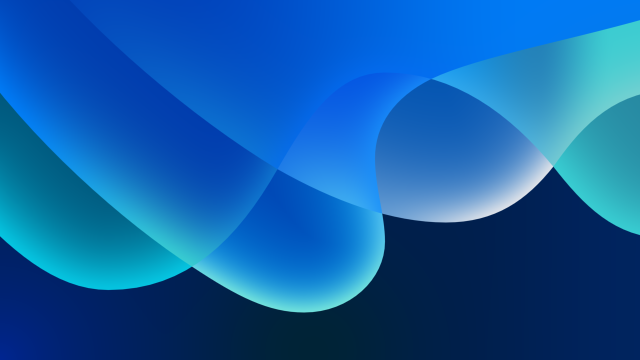
This background is drawn by a Shadertoy shader. Its source:

```glsl
// Three translucent wavy sheets overlap on a night blue ground.
// Each sheet is bounded by a chain of cubic curves; its signed distance gives
// the smooth mask and the rim glows that colour each zone of overlap.

const vec2 GRID = vec2(768.0, 432.0);   // design units across the canvas
const int STEPS = 16;                   // chords per cubic curve
const float FALLOFF = 1.3;              // shape of the rim glow

const vec3 NIGHT = vec3(0.00, 0.12, 0.30);
const vec3 INDIGO = vec3(0.00, 0.15, 0.60);
const vec3 DEEP_GREEN = vec3(0.00, 0.14, 0.20);
const vec3 DARK_TEAL = vec3(0.00, 0.33, 0.48);
const vec3 SEA = vec3(0.15, 0.53, 0.63);
const vec3 CYAN = vec3(0.02, 0.77, 0.88);
const vec3 TURQUOISE = vec3(0.22, 0.80, 0.82);
const vec3 COBALT = vec3(0.00, 0.23, 0.68);
const vec3 AZURE = vec3(0.00, 0.48, 0.96);
const vec3 SKY = vec3(0.06, 0.48, 0.83);
const vec3 ICE = vec3(0.28, 0.72, 0.94);
const vec3 MINT = vec3(0.44, 0.88, 0.86);
const vec3 PEARL = vec3(0.86, 0.88, 0.91);

// Control points of the lower boundary of each sheet
const vec2 WAVE[16] = vec2[16](
    vec2(-40, 189), vec2(10, 135), vec2(65, 84), vec2(130, 84),
    vec2(225, 84), vec2(285, 145), vec2(333, 229), vec2(371, 295),
    vec2(405, 345), vec2(462, 345), vec2(545, 345), vec2(612, 295),
    vec2(664, 232), vec2(700, 186), vec2(738, 146), vec2(800, 146));
const vec2 FOLD[19] = vec2[19](
    vec2(-40, 374), vec2(35, 264), vec2(150, 164), vec2(232, 111),
    vec2(285, 76), vec2(322, 57), vec2(365, 57), vec2(420, 57),
    vec2(462, 97), vec2(462, 142), vec2(462, 174), vec2(450, 207),
    vec2(450, 242), vec2(450, 282), vec2(473, 315), vec2(517, 337),
    vec2(575, 365), vec2(690, 384), vec2(800, 417));
const vec2 SWEEP[13] = vec2[13](
    vec2(40, 482), vec2(110, 394), vec2(230, 291), vec2(333, 229),
    vec2(400, 191), vec2(470, 165), vec2(535, 165), vec2(595, 165),
    vec2(632, 192), vec2(664, 232), vec2(692, 272), vec2(730, 320),
    vec2(800, 324));

// Updates field = (squared distance, side); side flips at each curve below p
void addCubic(vec2 p, vec2 a, vec2 b, vec2 c, vec2 d, inout vec2 field) {
    vec2 from = a;
    for (int i = 1; i <= STEPS; i++) {
        float t = float(i) / float(STEPS), s = 1.0 - t;
        vec2 to = s * s * s * a + 3.0 * s * t * (s * b + t * c) + t * t * t * d;
        vec2 chord = to - from, rel = p - from;
        vec2 gap = rel - chord * clamp(dot(rel, chord) / dot(chord, chord), 0.0, 1.0);
        field.x = min(field.x, dot(gap, gap));
        if ((from.x <= p.x) != (to.x <= p.x) && rel.y > chord.y * rel.x / chord.x)
            field.y = -field.y;
        from = to;
    }
}

float signedDistance(vec2 field) { return sqrt(field.x) * field.y; }

float glow(float dist, float width) { return exp(-pow(abs(dist) / width, FALLOFF)); }

float spot(vec2 p, vec2 center, float radius) {
    vec2 q = (p - center) / radius;
    return exp(-dot(q, q));
}

void mainImage(out vec4 fragColor, in vec2 fragCoord) {
    vec2 uv = fragCoord / iResolution.xy;
    vec2 p = uv * GRID;

    // Signed distance to each sheet, positive inside
    vec2 fw = vec2(1e6, -1.0), ff = fw, fs = fw;
    for (int i = 0; i < 15; i += 3) addCubic(p, WAVE[i], WAVE[i+1], WAVE[i+2], WAVE[i+3], fw);
    for (int i = 0; i < 18; i += 3) addCubic(p, FOLD[i], FOLD[i+1], FOLD[i+2], FOLD[i+3], ff);
    for (int i = 0; i < 12; i += 3) addCubic(p, SWEEP[i], SWEEP[i+1], SWEEP[i+2], SWEEP[i+3], fs);
    float dw = signedDistance(fw), df = signedDistance(ff), ds = signedDistance(fs);

    // Ground
    vec3 ground = mix(NIGHT, INDIGO, 0.9 * exp(-length(p) / 130.0));
    ground = mix(ground, DEEP_GREEN, 0.9 * spot(p, vec2(375, 10), 125.0));
    ground += vec3(0.0, 0.02, 0.07) * smoothstep(0.7, 1.0, uv.x);

    // Single sheets
    float east = smoothstep(0.4, 0.8, uv.x);
    vec3 wave = mix(mix(DARK_TEAL, SEA, east), mix(CYAN, TURQUOISE, east), glow(dw, 55.0));

    vec3 fold = mix(COBALT, vec3(0.0, 0.54, 0.88), glow(df, 85.0));
    vec3 foldRim = mix(MINT, ICE, smoothstep(60.0, 200.0, p.y));
    fold = mix(fold, foldRim, glow(df, 24.0));

    vec3 sweep = mix(vec3(0.0, 0.32, 0.69), vec3(0.38, 0.60, 0.82), glow(ds, 75.0));
    sweep = mix(sweep, PEARL, glow(ds, 24.0) * smoothstep(0.58, 0.78, uv.x));

    // Pairs
    vec3 waveFold = mix(COBALT, SKY, 0.8 * glow(dw, 30.0));
    vec3 shoreRim = mix(AZURE, TURQUOISE, smoothstep(0.0, 0.3, uv.x));
    waveFold = mix(waveFold, shoreRim, glow(df, 50.0));

    vec3 waveSweep = mix(vec3(0.0, 0.55, 0.94), vec3(0.13, 0.50, 0.72), smoothstep(0.67, 0.84, uv.x));
    waveSweep = mix(waveSweep, TURQUOISE, smoothstep(0.84, 0.96, uv.x));
    waveSweep = mix(waveSweep, ICE, 0.6 * glow(dw, 35.0));
    waveSweep = mix(waveSweep, vec3(0.50, 0.82, 0.82), 0.8 * glow(ds, 40.0));

    vec3 foldSweep = mix(vec3(0.0, 0.31, 0.88), ICE, glow(ds, 65.0) * smoothstep(0.3, 0.6, uv.x));
    foldSweep = mix(foldSweep, vec3(0.1, 0.56, 0.98), 0.8 * glow(df, 25.0));

    // All three
    vec3 all = mix(vec3(0.0, 0.23, 0.71), AZURE, smoothstep(0.2, 0.85, uv.x));
    all = mix(all, SKY, 0.85 * glow(ds, 60.0) * smoothstep(0.0, 0.4, uv.x));
    all = mix(all, vec3(0.02, 0.43, 0.96), 0.6 * glow(dw, 25.0));

    // Blend the zones across smooth edges
    float soft = 0.7 * GRID.y / iResolution.y;
    vec3 m = smoothstep(-soft, soft, vec3(dw, df, ds));
    vec3 outside = mix(mix(ground, sweep, m.z), mix(fold, foldSweep, m.z), m.y);
    vec3 inside = mix(mix(wave, waveSweep, m.z), mix(waveFold, all, m.z), m.y);
    fragColor = vec4(mix(outside, inside, m.x), 1.0);
}
```
